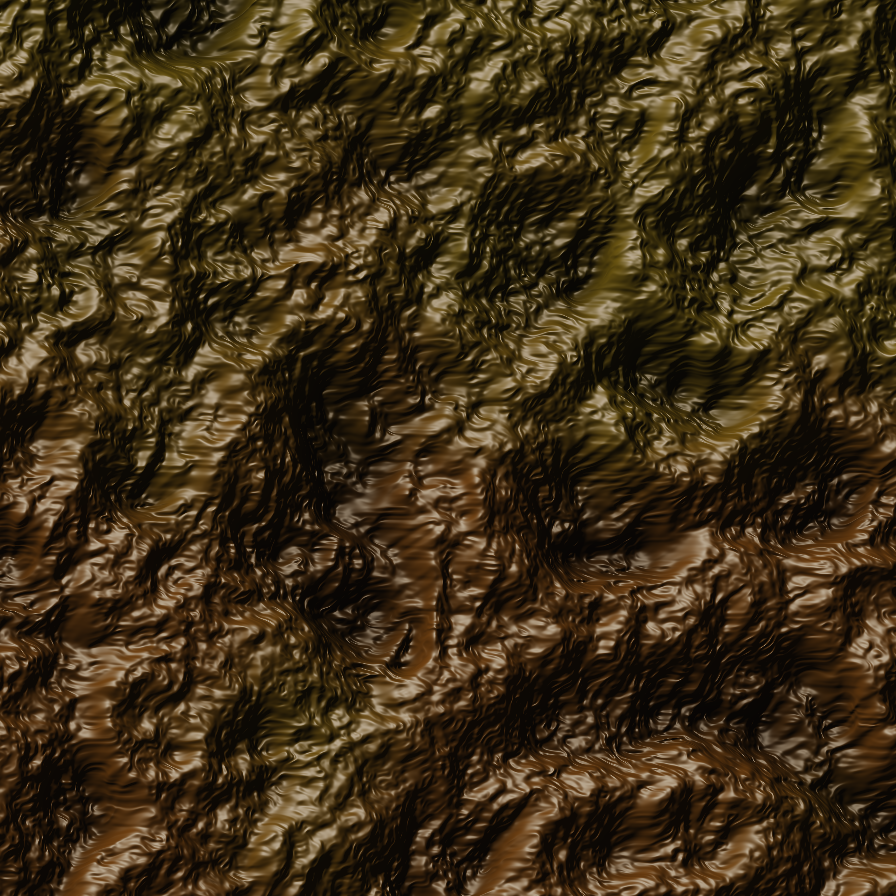
Write a three.js fragment shader that draws this texture.

```glsl
// Wet, wrinkled organic crust: folded gradient noise builds winding ridges
// and rings, with finer wrinkles dragged along them. The relief is lit from
// the upper left with an olive to brown body colour and a pale grey sheen.
varying vec2 vUv;

vec2 randomGradient(vec2 cell) {
  vec2 q = vec2(dot(cell, vec2(127.1, 311.7)), dot(cell, vec2(269.5, 183.3)));
  return fract(sin(q) * 43758.5453) * 2.0 - 1.0;
}

float gradientNoise(vec2 p) {
  vec2 i = floor(p);
  vec2 f = p - i;
  vec2 u = f * f * f * (f * (f * 6.0 - 15.0) + 10.0);
  float a = dot(randomGradient(i), f);
  float b = dot(randomGradient(i + vec2(1.0, 0.0)), f - vec2(1.0, 0.0));
  float c = dot(randomGradient(i + vec2(0.0, 1.0)), f - vec2(0.0, 1.0));
  float d = dot(randomGradient(i + vec2(1.0, 1.0)), f - vec2(1.0, 1.0));
  return mix(mix(a, b, u.x), mix(c, d, u.x), u.y);
}

// Height in canvas units; the sine folds noise into rounded worms and rings.
float relief(vec2 p) {
  float height = 0.0;
  float frequency = 5.5;
  float slope = 0.15;
  mat2 turn = mat2(0.8, 0.6, -0.6, 0.8);
  vec2 q = p;
  for (int i = 0; i < 5; i++) {
    vec2 dragged = q + height * vec2(1.0, -0.7);
    float fold = sin(6.5 * gradientNoise(dragged * frequency + 17.3) + 0.5);
    height += fold * slope / frequency;
    // Ridge crests stay smoother than the valleys between them.
    if (i == 0) slope *= mix(1.1, 0.75, smoothstep(-0.5, 0.9, fold));
    slope *= 0.86;
    frequency *= 2.03;
    q = turn * q;
  }
  return height;
}

void main() {
  vec2 p = vUv;

  // Surface normal from finite differences
  float e = 0.0009;
  float height = relief(p);
  vec2 slope = vec2(relief(p + vec2(e, 0.0)), relief(p + vec2(0.0, e))) - height;
  vec3 normal = normalize(vec3(-slope / e, 1.0));

  // Low light from the upper left, viewed from straight above
  vec3 light = normalize(vec3(-0.58, 0.62, 0.5));
  vec3 halfway = normalize(light + vec3(0.0, 0.0, 1.0));
  float diffuse = max(dot(normal, light), 0.0);
  float sheen = pow(max(dot(normal, halfway), 0.0), 20.0);
  float open = smoothstep(-0.055, 0.035, height);

  // Broad drift from olive above to rusty brown below
  float drift = gradientNoise(p * 2.3 + 4.7) + 0.35 * gradientNoise(p * 7.0);
  float olive = smoothstep(-0.35, 0.35, drift + 0.9 * (p.y - 0.5));
  vec3 body = mix(vec3(0.34, 0.19, 0.04), vec3(0.34, 0.27, 0.04), olive);

  vec3 color = body * (0.1 + diffuse) * mix(0.4, 1.15, open);
  color += vec3(0.012, 0.011, 0.013);
  color = mix(color, vec3(0.74, 0.68, 0.59), sheen * mix(0.55, 0.95, open));

  gl_FragColor = vec4(color, 1.0);
}
```
